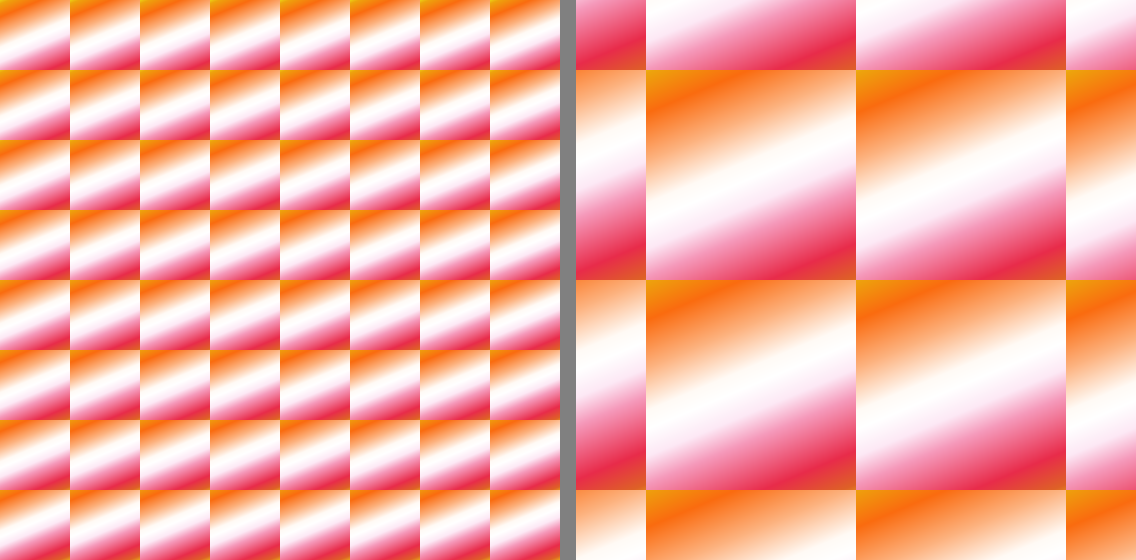
Left, the full canvas; right, a detail of the centre.
Write a WebGL 2 fragment shader that draws this pattern.

```glsl
#version 300 es
precision highp float;
// Grid of square tiles, each a slanted yellow-orange-white-pink-crimson gradient.

#define TILES 8.0       // repeats across and down
#define SLANT 0.42      // rise of the bands across one tile
#define ROW_DRIFT 0.09  // gradient shift from bottom row to top row
#define SAMPLES 2       // antialiasing grid per axis

uniform vec2 u_resolution;
out vec4 fragColor;

// Gradient stops: rgb colour, position from the tile centre downward
const int STOP_COUNT = 11;
const vec4 STOPS[STOP_COUNT] = vec4[](
    vec4(0.92, 0.90, 0.10, -0.78),  // yellow
    vec4(0.93, 0.64, 0.05, -0.70),  // gold
    vec4(0.98, 0.42, 0.06, -0.51),  // orange
    vec4(0.99, 0.70, 0.50, -0.28),  // peach
    vec4(1.00, 0.98, 0.96, -0.08),  // warm white
    vec4(1.00, 1.00, 1.00,  0.01),  // white
    vec4(0.99, 0.91, 0.96,  0.14),  // blush
    vec4(0.96, 0.60, 0.73,  0.27),  // pink
    vec4(0.91, 0.17, 0.29,  0.53),  // crimson
    vec4(0.87, 0.38, 0.15,  0.69),  // rust
    vec4(0.92, 0.74, 0.10,  0.78)   // amber
);

vec3 bandColor(float position) {
    vec3 color = STOPS[0].rgb;
    for (int i = 1; i < STOP_COUNT; i++) {
        float start = STOPS[i - 1].w;
        float blend = clamp((position - start) / (STOPS[i].w - start), 0.0, 1.0);
        color = mix(color, STOPS[i].rgb, blend);
    }
    return color;
}

vec3 tilePattern(vec2 uv) {
    vec2 grid = uv * TILES;
    vec2 local = fract(grid) - 0.5;
    float row = floor(grid.y) / (TILES - 1.0) - 0.5;
    float position = SLANT * local.x - local.y;
    return bandColor(position - ROW_DRIFT * row);
}

void main() {
    // Average a small sample grid to smooth the tile edges
    vec3 sum = vec3(0.0);
    for (int y = 0; y < SAMPLES; y++) {
        for (int x = 0; x < SAMPLES; x++) {
            vec2 offset = (vec2(x, y) + 0.5) / float(SAMPLES) - 0.5;
            sum += tilePattern((gl_FragCoord.xy + offset) / u_resolution);
        }
    }
    fragColor = vec4(sum / float(SAMPLES * SAMPLES), 1.0);
}
```
